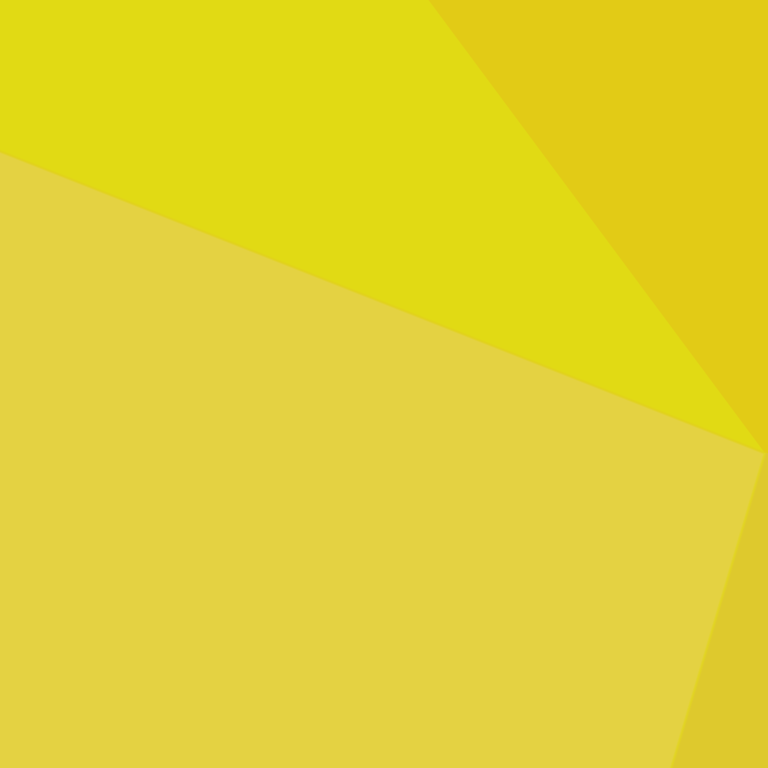
Reproduce this background procedurally as a Shadertoy shader.

```glsl
const vec3 ORANGE = vec3(0.886, 0.796, 0.086);
const vec3 LEMON  = vec3(0.882, 0.855, 0.078);
const vec3 OCHRE  = vec3(0.871, 0.790, 0.176);
const vec3 SAND   = vec3(0.894, 0.824, 0.259);
const vec3 UPPER_SEAM = vec3(0.882, 0.820, 0.100);
const vec3 LOWER_SEAM = vec3(0.886, 0.835, 0.125);

// Signed distance to the line from a to b, positive on its left
float leftOf(vec2 p, vec2 a, vec2 b) {
    vec2 dir = normalize(b - a);
    return dot(p - a, vec2(-dir.y, dir.x));
}

// Antialiased coverage of a signed distance
float coverage(float dist, float pixel) {
    return smoothstep(-0.5 * pixel, 0.5 * pixel, dist);
}

// Soft thin line around a zero distance
float seam(float dist, float width) {
    return 1.0 - smoothstep(0.0, width, abs(dist));
}

void mainImage(out vec4 fragColor, in vec2 fragCoord) {
    vec2 uv = fragCoord / iResolution.xy;
    float pixel = 1.5 / min(iResolution.x, iResolution.y);

    // Corners of the facets, all meeting at the hub
    vec2 hub = vec2(0.996, 0.410);
    vec2 topEnd = vec2(0.558, 1.0);
    vec2 leftEnd = vec2(0.0, 0.803);
    vec2 bottomEnd = vec2(0.874, 0.0);

    // Upper and right facets
    vec3 color = mix(ORANGE, LEMON, coverage(leftOf(uv, hub, topEnd), pixel));
    color = mix(color, OCHRE, coverage(hub.y - uv.y, pixel));

    // Large facet, bounded by two rays
    float upperEdge = leftOf(uv, hub, leftEnd);
    float lowerEdge = leftOf(uv, bottomEnd, hub);
    float facet = min(upperEdge, lowerEdge);
    color = mix(color, SAND, coverage(facet, pixel));

    // Faint seam along its border
    vec3 seamColor = upperEdge < lowerEdge ? UPPER_SEAM : LOWER_SEAM;
    color = mix(color, seamColor, 0.8 * seam(facet, 0.003));

    fragColor = vec4(color, 1.0);
}
```
